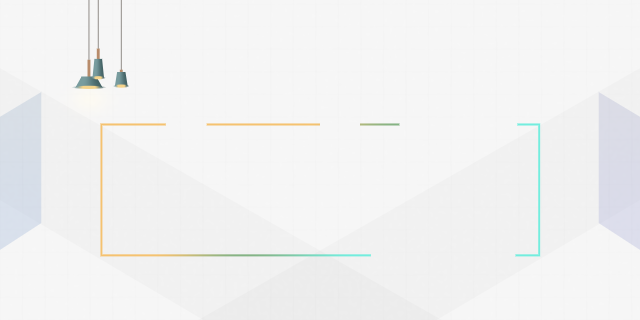
Reproduce this background procedurally as a Shadertoy shader.

```glsl
// Pale paper backdrop with crossing bands, side panels, a broken gradient frame and pendant lamps.

const vec3 PAPER = vec3(0.965);
const vec3 ORANGE = vec3(0.96, 0.76, 0.44);
const vec3 GREEN = vec3(0.52, 0.70, 0.52);
const vec3 CYAN = vec3(0.45, 0.93, 0.87);
const vec3 WOOD = vec3(0.72, 0.55, 0.42);
const vec3 CORD = vec3(0.52, 0.50, 0.48);
const vec3 TEAL_LIT = vec3(0.47, 0.61, 0.62);
const vec3 TEAL_DARK = vec3(0.27, 0.39, 0.40);
const vec3 BULB = vec3(0.96, 0.83, 0.55);

// Antialiased coverage of a signed distance; px is the pixel size
float cover(float d, float px) {
    return clamp(0.5 - d / px, 0.0, 1.0);
}

float boxDist(vec2 p, vec2 lo, vec2 hi) {
    vec2 d = abs(p - 0.5 * (lo + hi)) - 0.5 * (hi - lo);
    return length(max(d, 0.0)) + min(max(d.x, d.y), 0.0);
}

vec2 randomGradient(vec2 cell) {
    float a = 6.2832 * fract(sin(dot(cell, vec2(127.1, 311.7))) * 4375.5);
    return vec2(cos(a), sin(a));
}

float gradientNoise(vec2 p) {
    vec2 i = floor(p), f = fract(p);
    vec2 u = f * f * (3.0 - 2.0 * f);
    vec2 e = vec2(1.0, 0.0);
    float a = dot(randomGradient(i), f);
    float b = dot(randomGradient(i + e), f - e);
    float c = dot(randomGradient(i + e.yx), f - e.yx);
    float d = dot(randomGradient(i + 1.0), f - 1.0);
    return mix(mix(a, b, u.x), mix(c, d, u.x), u.y);
}

// Faint woven grid with uneven threads
float paperGrain(vec2 p) {
    float cell = 0.0705;
    vec2 wobble = 0.002 * vec2(gradientNoise(p * 19.0), gradientNoise(p * 23.0 + 7.0));
    vec2 d = abs(fract((p + wobble) / cell + 0.5) - 0.5) * cell;
    vec2 thread = 1.0 - smoothstep(0.0005, 0.004, d);
    float fade = 0.7 + 0.6 * gradientNoise(p * 9.0);
    return -fade * dot(thread, vec2(0.009, 0.005)) + 0.004 * gradientNoise(p * 70.0);
}

// Slanted band descending from the side where x is zero
float band(vec2 p, float px) {
    float upper = (p.y - 0.787 + 0.57 * p.x) * 0.87;
    float lower = (0.375 - 0.59 * p.x - p.y) * 0.86;
    return cover(max(upper, lower), px);
}

// Panel at one side; x is measured inward from that side
float sidePanel(vec2 p, float px) {
    float top = (p.y - 0.635 - 0.6 * p.x) * 0.86;
    float bottom = (0.219 + 0.65 * p.x - p.y) * 0.84;
    return cover(max(p.x - 0.129, max(top, bottom)), px);
}

// Broken frame outline; each run holds start x, end x and y
float frameDist(vec2 p) {
    const float HALF_WIDTH = 0.0032;
    const vec3 RUNS[6] = vec3[6](
        vec3(0.314, 0.518, 0.611), vec3(0.646, 1.0, 0.611),
        vec3(1.125, 1.248, 0.611), vec3(1.617, 1.688, 0.611),
        vec3(0.314, 1.159, 0.202), vec3(1.611, 1.688, 0.202));
    float d = min(boxDist(p, vec2(0.314, 0.2), vec2(0.320, 0.613)),
                  boxDist(p, vec2(1.682, 0.2), vec2(1.688, 0.613)));
    for (int i = 0; i < 6; i++) {
        vec3 run = RUNS[i];
        d = min(d, boxDist(p, vec2(run.x, run.z - HALF_WIDTH), vec2(run.y, run.z + HALF_WIDTH)));
    }
    return d;
}

vec3 frameColor(vec2 p) {
    float t = p.x - 1.2 * (p.y - 0.202);
    vec3 warm = mix(ORANGE, GREEN, smoothstep(0.47, 0.76, t));
    return mix(warm, CYAN, smoothstep(0.76, 1.12, t));
}

// Lamp: span = shade bottom, shade top, neck top; widths = half widths at top and bottom
vec3 drawLamp(vec3 col, vec2 p, float x, vec3 span, vec2 widths, float px) {
    vec2 q = vec2(p.x - x, p.y);
    float cord = boxDist(q, vec2(-0.0014, span.z), vec2(0.0014, 1.1));
    float neck = boxDist(q, vec2(-0.0045, span.y - 0.004), vec2(0.0045, span.z));
    float h = clamp((span.y - q.y) / (span.y - span.x), 0.0, 1.0);
    float halfWidth = mix(widths.x, widths.y, h);
    float shade = max(abs(q.x) - halfWidth, max(span.x - q.y, q.y - span.y));
    float rim = (length((q - vec2(0.0, span.x)) / vec2(widths.y, 0.005)) - 1.0) * 0.005;
    vec3 teal = mix(TEAL_LIT, TEAL_DARK, smoothstep(-0.6, 1.0, q.x / halfWidth));
    col = mix(col, CORD, cover(cord, px));
    col = mix(col, WOOD, cover(neck, px));
    col = mix(col, teal, cover(shade, px));
    return mix(col, mix(BULB, teal, smoothstep(0.4, 1.0, abs(q.x) / widths.y)), cover(rim, px));
}

void mainImage(out vec4 fragColor, in vec2 fragCoord) {
    float px = 1.0 / iResolution.y;
    vec2 p = fragCoord * px;
    vec2 mirrored = vec2(iResolution.x * px - p.x, p.y);

    // Crossing bands darken where they overlap
    vec3 col = PAPER - 0.019 * (band(p, px) + band(mirrored, px));

    // Tinted side panels
    float lift = smoothstep(0.3, 0.7, p.y);
    vec3 blue = mix(vec3(0.85, 0.88, 0.925), vec3(0.86, 0.885, 0.915), lift);
    vec3 lavender = mix(vec3(0.865, 0.87, 0.925), vec3(0.87, 0.875, 0.915), lift);
    col = mix(col, blue - 0.012 * band(p, px), sidePanel(p, px));
    col = mix(col, lavender - 0.012 * band(mirrored, px), sidePanel(mirrored, px));
    col += paperGrain(p);

    col = mix(col, frameColor(p), cover(frameDist(p), px));

    // Warm light under the lamps, then the lamps
    vec2 g = (p - vec2(0.28, 0.69)) / vec2(0.055, 0.04);
    col += vec3(0.025, 0.015, -0.015) * exp(-dot(g, g));
    col = drawLamp(col, p, 0.278, vec3(0.727, 0.761, 0.813), vec2(0.023, 0.042), px);
    col = drawLamp(col, p, 0.307, vec3(0.757, 0.816, 0.848), vec2(0.012, 0.018), px);
    col = drawLamp(col, p, 0.379, vec3(0.731, 0.775, 0.782), vec2(0.013, 0.020), px);
    fragColor = vec4(clamp(col, 0.0, 1.0), 1.0);
}
```
